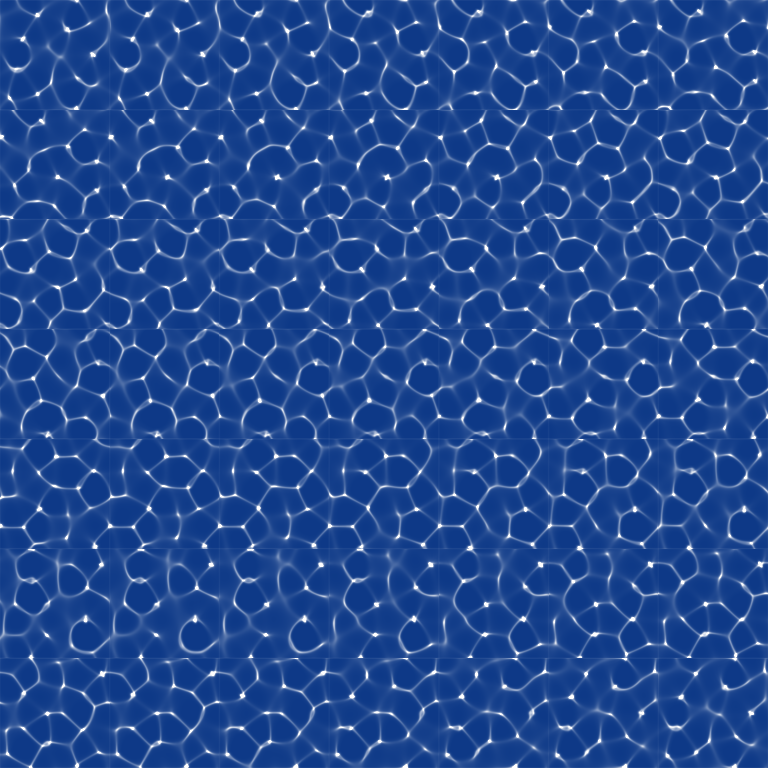
Give the GLSL for this texture, as a Shadertoy shader.

```glsl
// A sheet of seven by seven frames of white water caustics rippling over deep blue.
#define TILES 7.0        // frames along each side of the sheet
#define WAVES 8          // waves that make up the water surface
#define FOCUS 0.475      // how strongly each wave bends the light
#define RAYS 36.0        // light rays along each side of a frame
#define REACH 5          // rays searched on each side of a point
#define BLUR 0.006       // softness of the light, in frame widths
#define GAIN 0.12        // brightness of the light
#define SHADE 0.30       // light level that still looks plain blue
#define WATER vec3(0.055, 0.225, 0.53)
#define LIGHT vec3(1.0)

const float TAU = 6.2831853;

float hash(float n) {
    return fract(sin(n * 127.1 + 3.7) * 43758.5453);
}

// Whole-numbered wave vectors make every frame repeat seamlessly.
void makeWaves(float time, out vec2 waveVec[WAVES], out float phase[WAVES]) {
    for (int i = 0; i < WAVES; i++) {
        float n = float(i);
        float angle = (n + 0.7 * hash(n)) * 0.5 * TAU / float(WAVES);
        float cycles = 3.1 + 1.9 * hash(n + 20.0);
        waveVec[i] = floor(cycles * vec2(cos(angle), sin(angle)) + 0.5);
        float speed = 1.0 + floor(2.0 * hash(n + 40.0));
        speed *= hash(n + 60.0) < 0.5 ? -1.0 : 1.0;
        phase[i] = TAU * (hash(n + 80.0) + speed * time);
    }
}

// Sum of the refracted rays, each spread as a stretched Gaussian spot.
float caustics(vec2 p, float time) {
    vec2 waveVec[WAVES];
    float phase[WAVES];
    makeWaves(time, waveVec, phase);

    float spacing = 1.0 / RAYS;
    float spot = 0.65 * spacing;
    vec2 nearest = floor(p * RAYS + 0.5);
    float light = 0.0;

    for (int y = -REACH; y <= REACH; y++) {
        for (int x = -REACH; x <= REACH; x++) {
            vec2 source = (nearest + vec2(x, y)) * spacing;
            vec2 landing = source;
            vec3 stretch = vec3(1.0, 0.0, 1.0); // xx, xy, yy
            for (int i = 0; i < WAVES; i++) {
                vec2 k = waveVec[i];
                float size = length(k);
                vec2 dir = k / size;
                float angle = TAU * dot(k, source) + phase[i];
                landing -= FOCUS / (TAU * size) * sin(angle) * dir;
                stretch -= FOCUS * cos(angle) * vec3(dir.x * dir.x, dir.x * dir.y, dir.y * dir.y);
            }
            // Covariance of the spot after bending and blurring
            float xx = spot * spot * (stretch.x * stretch.x + stretch.y * stretch.y) + BLUR * BLUR;
            float yy = spot * spot * (stretch.z * stretch.z + stretch.y * stretch.y) + BLUR * BLUR;
            float xy = spot * spot * stretch.y * (stretch.x + stretch.z);
            float det = xx * yy - xy * xy;
            vec2 d = p - landing;
            float falloff = (yy * d.x * d.x - 2.0 * xy * d.x * d.y + xx * d.y * d.y) / det;
            light += exp(-0.5 * falloff) * inversesqrt(det);
        }
    }
    return light * spacing * spacing / TAU;
}

// Faint hairlines where the frames meet
float seams(vec2 p) {
    vec2 edge = 0.5 - abs(p - 0.5);
    vec2 line = 1.0 - smoothstep(0.0, 0.012, edge);
    return 0.035 * line.x + 0.06 * line.y;
}

void mainImage(out vec4 fragColor, in vec2 fragCoord) {
    // Frames run left to right, then down
    vec2 sheet = fragCoord / iResolution.xy * TILES;
    vec2 tile = floor(sheet);
    vec2 p = sheet - tile;
    float frame = tile.x + TILES * (TILES - 1.0 - tile.y);

    float glow = GAIN * (caustics(p, frame / (TILES * TILES)) - SHADE);
    float white = clamp(max(glow, 0.0) + seams(p), 0.0, 1.0);
    fragColor = vec4(mix(WATER, LIGHT, white), 1.0);
}
```
